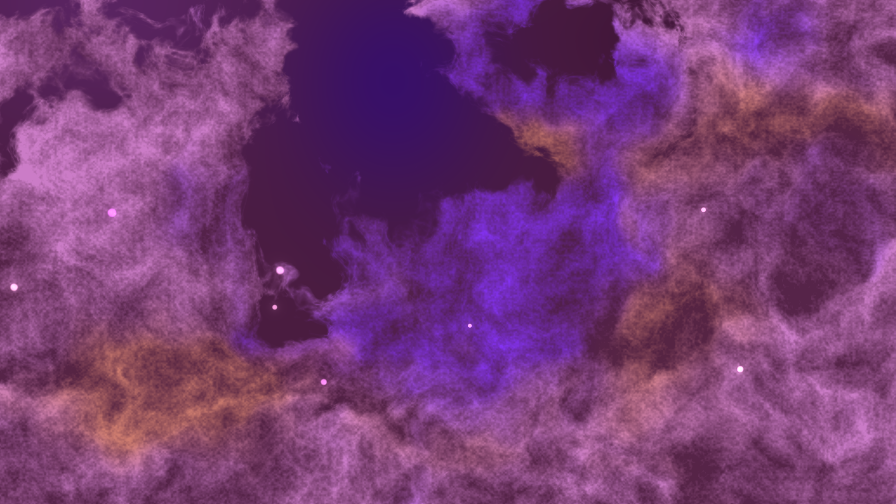
Give the GLSL for this background, as a Shadertoy shader.

```glsl
// Violet, rose and amber nebula clouds around a dark gap with a few soft stars.

float hash(vec2 p) {
    return fract(sin(dot(p, vec2(127.1, 311.7))) * 43758.5453);
}

float noise(vec2 p) {
    vec2 cell = floor(p), f = fract(p);
    f = f * f * (3.0 - 2.0 * f);
    return mix(mix(hash(cell), hash(cell + vec2(1, 0)), f.x),
               mix(hash(cell + vec2(0, 1)), hash(cell + vec2(1, 1)), f.x), f.y);
}

const mat2 OCTAVE = mat2(1.6, 1.2, -1.2, 1.6);

float fbm(vec2 p, int octaves) {
    float sum = 0.0, amp = 0.5, total = 0.0;
    for (int i = 0; i < octaves; i++) {
        sum += amp * noise(p);
        total += amp;
        amp *= 0.58;
        p = OCTAVE * p + 7.3;
    }
    return sum / total;
}

// Thin bright strands where the noise crosses its middle value
float strands(vec2 p) {
    float sum = 0.0, amp = 0.42;
    for (int i = 0; i < 5; i++) {
        sum += amp * (1.0 - abs(2.0 * noise(p) - 1.0));
        amp *= 0.65;
        p = OCTAVE * p + 3.1;
    }
    return sum;
}

vec2 warp(vec2 p, float amount) {
    return p + amount * (vec2(fbm(p * 4.0 + 2.7, 4), fbm(p * 4.0 + 19.4, 4)) - 0.5);
}

float blob(vec2 p, vec2 center, vec2 radius) {
    vec2 d = (p - center) / radius;
    return exp(-dot(d, d));
}

// Approximate signed distance to an ellipse
float ellipse(vec2 p, vec2 center, vec2 radius) {
    return (length((p - center) / radius) - 1.0) * min(radius.x, radius.y);
}

// Positive inside the clouds, negative in the open sky
float cloudField(vec2 p) {
    float d = ellipse(p, vec2(0.77, 0.85), vec2(0.19, 0.22));
    d = min(d, ellipse(p, vec2(0.60, 0.54), vec2(0.065, 0.18)));
    d = min(d, ellipse(p, vec2(0.20, 1.02), vec2(0.30, 0.10)));
    d = min(d, ellipse(p, vec2(0.01, 0.77), vec2(0.07, 0.05)));
    d = min(d, ellipse(p, vec2(1.18, 0.93), vec2(0.14, 0.08)));
    d = min(d, ellipse(p, vec2(1.37, 0.90), vec2(0.05, 0.10)));
    d = min(d, ellipse(p, vec2(0.92, 0.65), vec2(0.08, 0.04)));
    return min(d, 0.22);
}

vec3 skyColor(vec2 p) {
    vec3 sky = mix(vec3(0.29, 0.11, 0.25), vec3(0.35, 0.14, 0.38), blob(p, vec2(0.2, 1.0), vec2(0.4, 0.3)));
    sky = mix(sky, vec3(0.22, 0.06, 0.41), blob(p, vec2(0.78, 0.84), vec2(0.20, 0.24)));
    return mix(sky, vec3(0.23, 0.07, 0.21), 0.6 * blob(p, vec2(1.3, 0.92), vec2(0.20, 0.15)));
}

vec3 cloudTint(vec2 p, float patches) {
    vec3 rose = vec3(0.76, 0.46, 0.74);
    vec3 amber = vec3(0.77, 0.46, 0.42);
    vec3 violet = vec3(0.50, 0.19, 0.90);
    float warm = blob(p, vec2(0.32, 0.24), vec2(0.36, 0.14))
               + blob(p, vec2(1.66, 0.74), vec2(0.27, 0.15))
               + blob(p, vec2(1.05, 0.69), vec2(0.11, 0.10))
               + 0.5 * blob(p, vec2(1.38, 0.35), vec2(0.26, 0.14))
               + 0.45 * blob(p, vec2(0.90, 0.08), vec2(0.50, 0.10));
    float cool = blob(p, vec2(1.02, 0.42), vec2(0.40, 0.28))
               + blob(p, vec2(1.15, 0.78), vec2(0.22, 0.26))
               + blob(p, vec2(0.52, 0.34), vec2(0.20, 0.08))
               + 0.6 * blob(p, vec2(1.55, 0.97), vec2(0.16, 0.12));
    float vary = 1.2 * (patches - 0.5);
    vec3 tint = mix(rose, violet, smoothstep(0.2, 0.75, cool + vary));
    return mix(tint, amber, smoothstep(0.25, 0.9, warm - vary));
}

// Height of the pale cloud bank along the lower border
float bankHeight(float x) {
    return 0.11 + 0.11 * smoothstep(0.85, 0.4, x) + 0.48 * pow(max(x - 0.85, 0.0), 1.7);
}

vec3 stars(vec2 p, float aspect) {
    vec3 light = vec3(0);
    for (float i = 0.0; i < 8.0; i++) {
        vec2 center = vec2(aspect * hash(vec2(i, 4.0)), 0.2 + 0.75 * hash(vec2(i, 9.0)));
        float radius = mix(0.004, 0.011, hash(vec2(i, 17.0)));
        float d = length(p - center);
        float glow = smoothstep(radius, radius * 0.5, d) + 0.25 * exp(-d / radius);
        light += glow * mix(vec3(0.5, 0.2, 0.6), vec3(0.6, 0.5, 0.5), hash(vec2(i, 23.0)));
    }
    return light;
}

void mainImage(out vec4 fragColor, in vec2 fragCoord) {
    vec2 p = fragCoord / iResolution.y;
    vec2 q = warp(p, 0.22);

    // Billows, lit from the upper left
    float body = fbm(q * 6.0, 6);
    float toLight = fbm((q + vec2(-0.02, 0.03)) * 6.0, 6);
    float fiber = strands(mix(p, q, 0.6) * 10.0 + 5.0) - 0.66;
    float field = cloudField(q) + 0.35 * (body - 0.5);
    float cover = smoothstep(-0.015, 0.035, field + 0.12 * fiber);

    float light = 0.38 + 1.2 * (body - toLight) + 1.2 * (body - 0.5) + 1.0 * fiber;
    light += 0.40 * blob(p, vec2(0.08, 0.66), vec2(0.14, 0.12));
    light += 0.35 * blob(p, vec2(0.32, 0.82), vec2(0.13, 0.14));
    light -= 0.25 * blob(p, vec2(0.46, 0.60), vec2(0.11, 0.13));
    float depth = bankHeight(q.x) - q.y;
    light += 0.42 * smoothstep(-0.01, 0.025, depth) * exp(-max(depth, 0.0) / 0.12);
    light -= 0.15 * smoothstep(0.01, -0.02, depth) * exp(min(depth, 0.0) / 0.10);

    // Fine dust speckle
    float grain = noise(p * 290.0) + noise(p * 170.0 + 40.0) - 1.0;
    light += 0.26 * grain;

    vec3 tint = cloudTint(q, fbm(q * 3.0 + 31.0, 4));
    vec3 shadow = mix(vec3(0.37, 0.14, 0.30), tint * 0.6, 0.35);
    vec3 cloud = mix(shadow, tint, clamp(light, -0.15, 1.1));

    vec3 color = mix(skyColor(p), cloud, cover * (0.82 + 0.18 * clamp(light, 0.0, 1.0)));
    color += stars(p, iResolution.x / iResolution.y);
    fragColor = vec4(clamp(color, 0.0, 1.0), 1.0);
}
```
